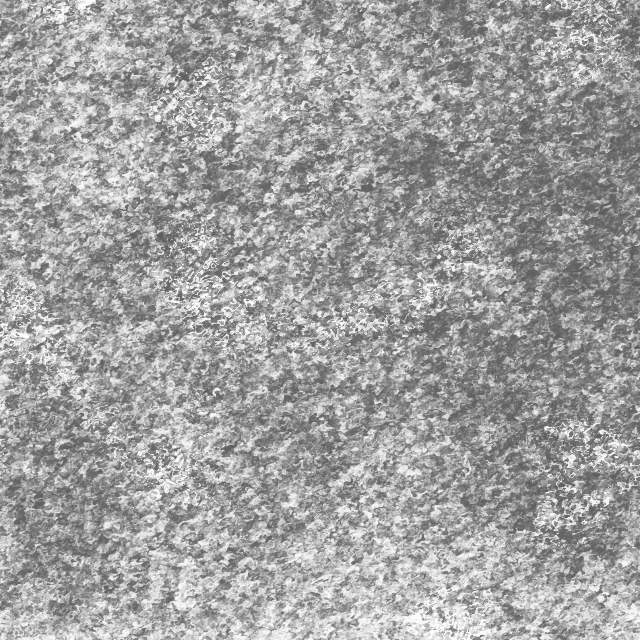
Reproduce this texture procedurally as a WebGL 2 fragment shader.

```glsl
#version 300 es
precision highp float;
// Weathered grey stone: curled flakes from softened cellular noise on a warped
// plane, lit by a small relief, over broad stains, pale chips and dark cracks.
// All layers add up to one roughly normal value that a logistic curve turns to grey.

uniform vec2 u_resolution;
out vec4 fragColor;

// Tone curve
const float DARKEST = 0.36;
const float LIGHTEST = 1.0;
const float CONTRAST = 1.28;
const float BIAS = -0.37;

// Feature counts across the canvas
const float STAIN_FREQ = 4.0;
const float PATCH_FREQ = 15.0;
const float CRACK_FREQ = 11.0;
const float CHIP_FREQ = 36.0;
const float FLAKE_FREQ = 78.0;
const float FINE_FREQ = 165.0;
const float GRAIN_FREQ = 330.0;

// Layer strengths
const float LAYOUT_AMOUNT = 0.6;
const float STAIN_AMOUNT = 0.25;
const float PATCH_AMOUNT = 0.25;
const float FLAKE_AMOUNT = 0.52;
const float FINE_AMOUNT = 0.45;
const float RELIEF_AMOUNT = 0.42;
const float GRAIN_AMOUNT = 0.16;
const float CHIP_AMOUNT = 1.8;
const float CRACK_AMOUNT = 0.9;

// Shape of the flakes
const float TILT = 0.3;
const float FLATTEN = 1.35;
const float CURL = 0.3;
const float EDGE_SHARPNESS = 13.0;
const vec2 LIGHT_STEP = vec2(0.12, -0.32);

vec2 hash2(vec2 cell) {
    uvec2 v = uvec2(ivec2(cell)) * 1664525u + 1013904223u;
    v.x += v.y * 1664525u;
    v.y += v.x * 1664525u;
    v ^= v >> 16u;
    v.x += v.y * 1664525u;
    v.y += v.x * 1664525u;
    v ^= v >> 16u;
    return vec2(v & 65535u) / 65535.0;
}

float cornerSlope(vec2 cell, vec2 offset) {
    float angle = 6.28318 * hash2(cell).x;
    return dot(vec2(cos(angle), sin(angle)), offset);
}

// Gradient noise scaled to a standard deviation of about one
float noise(vec2 p) {
    vec2 c = floor(p), f = p - c;
    vec2 s = f * f * (3.0 - 2.0 * f);
    vec2 e = vec2(1.0, 0.0);
    float low = mix(cornerSlope(c, f), cornerSlope(c + e, f - e), s.x);
    float high = mix(cornerSlope(c + e.yx, f - e.yx), cornerSlope(c + 1.0, f - 1.0), s.x);
    return 4.7 * mix(low, high, s.y);
}

vec2 curl(vec2 p) {
    return CURL * vec2(noise(p + 31.0), noise(p + 87.0));
}

// Cellular noise: each cell has its own tone, blended softly at the borders
float flakes(vec2 p) {
    vec2 c = floor(p);
    float sum = 0.0, total = 0.0;
    for (int y = -1; y <= 1; y++) {
        for (int x = -1; x <= 1; x++) {
            vec2 cell = c + vec2(x, y);
            vec2 d = cell + hash2(cell) - p;
            float weight = exp(-EDGE_SHARPNESS * dot(d, d));
            sum += weight * (2.0 * hash2(cell + 571.0).x - 1.0);
            total += weight;
        }
    }
    return 1.9 * sum / max(total, 1e-9);
}

// Broad light foot and dark right side
float layout_(vec2 uv) {
    float foot = smoothstep(0.32, 0.0, uv.y + 0.15 * abs(uv.x - 0.6));
    float side = smoothstep(0.58, 0.85, uv.x) * smoothstep(0.12, 0.36, uv.y);
    return 1.5 * foot - 1.1 * side;
}

void main() {
    vec2 uv = gl_FragCoord.xy / u_resolution;
    float ct = cos(TILT), st = sin(TILT);
    vec2 q = mat2(ct, -st, st, ct) * uv * vec2(1.0, FLATTEN) + 3.0;

    // Broad tones
    float value = LAYOUT_AMOUNT * layout_(uv + 0.04 * vec2(noise(uv * 6.0), noise(uv * 6.0 + 19.0)));
    value += STAIN_AMOUNT * noise(uv * STAIN_FREQ + 7.0);
    value += PATCH_AMOUNT * noise(q * PATCH_FREQ + curl(q * PATCH_FREQ * 2.0));

    // Flakes in two sizes, with curled borders
    vec2 flakePos = q * FLAKE_FREQ + curl(q * FLAKE_FREQ * 1.4);
    vec2 finePos = q * FINE_FREQ + curl(q * FINE_FREQ * 0.9);
    value += FLAKE_AMOUNT * flakes(flakePos);
    value += FINE_AMOUNT * flakes(finePos);

    // Lit rims and grain
    vec2 reliefPos = flakePos * 0.9 + 41.0;
    value += RELIEF_AMOUNT * (noise(reliefPos) - noise(reliefPos + LIGHT_STEP));
    value += GRAIN_AMOUNT * noise(uv * GRAIN_FREQ);

    // Pale chips in clusters
    vec2 chipPos = q * vec2(1.0, 1.4) * CHIP_FREQ + 2.0 * curl(q * CHIP_FREQ * 2.2);
    float cluster = smoothstep(0.4, 1.6, noise(uv * 5.0 + 53.0));
    value += CHIP_AMOUNT * cluster * smoothstep(0.6, 1.0, noise(chipPos));

    // Broken dark cracks
    float crackLine = abs(noise(q * CRACK_FREQ + 1.5 * curl(q * CRACK_FREQ * 4.0) + 13.0));
    float crackArea = smoothstep(0.5, 1.5, noise(uv * 7.0 + 71.0));
    value -= CRACK_AMOUNT * crackArea * smoothstep(0.28, 0.05, crackLine);

    float grey = mix(DARKEST, LIGHTEST, 1.0 / (1.0 + exp(-CONTRAST * value - BIAS)));
    fragColor = vec4(vec3(grey), 1.0);
}
```
